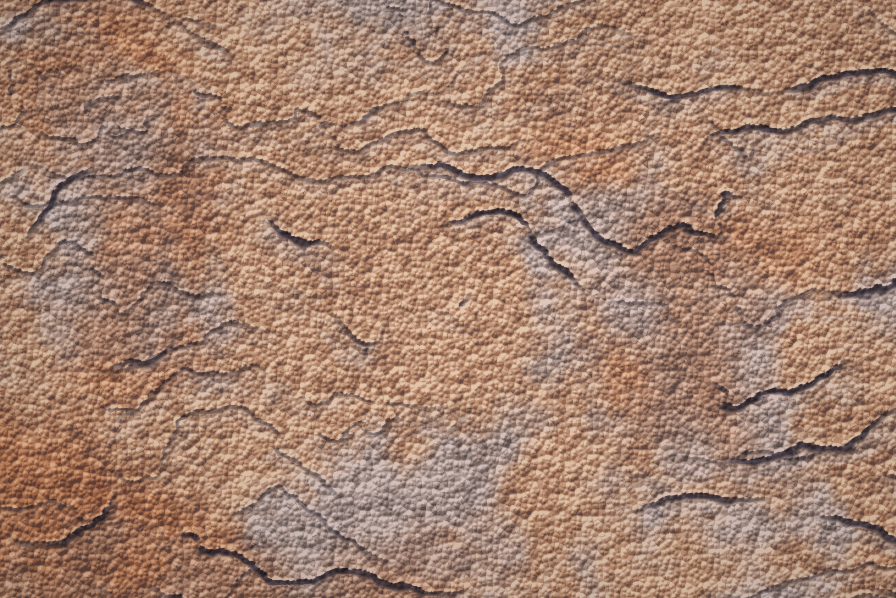
A WebGL 2 fragment shader for this texture:

```glsl
#version 300 es
precision highp float;
// Weathered sandstone: grainy ochre slabs with broken, shadowed ledges and pale dust.
uniform vec2 u_resolution;
out vec4 fragColor;

vec2 hash2(vec2 p) {
    vec2 k = vec2(dot(p, vec2(127.1, 311.7)), dot(p, vec2(269.5, 183.3)));
    return fract(sin(k) * 43758.5);
}

// Cellular noise: distance to the nearest grain centre, and that grain's random value.
vec2 grains(vec2 p) {
    vec2 cell = floor(p);
    vec2 nearest = vec2(9.0, 0.0);
    for (int y = -1; y <= 1; y++) {
        for (int x = -1; x <= 1; x++) {
            vec2 id = cell + vec2(x, y);
            vec2 rnd = hash2(id);
            float d = length(id + rnd - p);
            if (d < nearest.x) nearest = vec2(d, fract(rnd.x * 7.3 + rnd.y * 3.1));
        }
    }
    return nearest;
}

// Brightness of rounded grains lit from the upper left, and the grain's random value.
vec2 grainRelief(vec2 p) {
    vec2 here = grains(p);
    float towardLight = grains(p + vec2(-0.16, 0.32)).x;
    return vec2(towardLight - here.x, here.y - 0.5);
}

// Layered, bent sines; roughly -1 to 1.
float waves(vec2 p) {
    float sum = 0.0, amp = 1.0;
    for (int i = 0; i < 6; i++) {
        float phase = float(i) * 1.9;
        p = mat2(0.8, 0.6, -0.6, 0.8) * p;
        sum += amp * sin(p.x + 1.5 * sin(0.8 * p.y + phase))
                   * cos(p.y + 1.3 * sin(0.7 * p.x - phase));
        p = p * 1.9 + 3.7;
        amp *= 0.45;
    }
    return sum;
}

// Stacked layers: each whole number is the lower edge of a slab.
float strata(vec2 p, float count, float seed) {
    return p.y * count + 0.9 * waves(p * vec2(0.7, 0.95) * count + seed);
}

// x: shadow under the ledge, y: lit rim above it, z: dust below it.
vec3 ledge(vec2 p, float count, float width, float seed) {
    float e = 0.002;
    float f = strata(p, count, seed);
    vec2 slope = vec2(strata(p + vec2(e, 0.0), count, seed) - f,
                      strata(p + vec2(0.0, e), count, seed) - f) / e;
    float steep = max(length(slope), count * 0.4);
    float level = floor(f + 0.5);
    float d = (f - level) / steep;

    // Ledges fade in and out, and only cast shadows downward or to the right.
    float presence = smoothstep(-0.15, 0.55, waves(p * 5.5 + level * 17.0 + seed));
    presence *= smoothstep(-0.35, 0.4, dot(slope, vec2(-0.35, 0.94)) / steep);
    float w = width * (0.3 + 0.7 * presence);
    float shadow = smoothstep(-w - 0.003, -w * 0.5, d) * (1.0 - smoothstep(0.0, 0.003, d));
    float rim = smoothstep(0.0, 0.003, d) * (1.0 - smoothstep(0.004, 0.012, d));
    float dust = smoothstep(-0.07, -0.01, d) * (1.0 - smoothstep(-0.01, 0.0, d));
    return vec3(shadow, rim, dust) * presence;
}

// Sandstone colours from hollow to sunlit grain.
vec3 stoneRamp(float tone) {
    vec3 c = mix(vec3(0.37, 0.27, 0.26), vec3(0.57, 0.40, 0.31), smoothstep(-2.0, -0.7, tone));
    c = mix(c, vec3(0.72, 0.55, 0.44), smoothstep(-0.8, 0.2, tone));
    return mix(c, vec3(0.86, 0.75, 0.65), smoothstep(0.1, 1.6, tone));
}

void main() {
    vec2 p = gl_FragCoord.xy / u_resolution.y;
    vec2 uv = gl_FragCoord.xy / u_resolution;

    // Grain at three sizes, with ragged sampling for the ledges.
    vec2 fine = grainRelief(p * 108.0);
    vec2 medium = grainRelief(p * 52.0 + 11.0);
    vec2 coarse = grainRelief(p * 21.0 + 0.15 * waves(p * 60.0) + 5.0);
    vec2 ragged = p + 0.004 * vec2(medium.x, fine.x);

    vec3 big = ledge(ragged, 6.5, 0.0095, 2.3);
    vec3 small = ledge(ragged, 10.0, 0.005, 31.7) * 0.6;
    float shadow = max(big.x, small.x);
    float rim = max(big.y, small.y);
    float dust = max(big.z, small.z);

    // Broad rusty and greyish stains.
    float rust = smoothstep(0.0, 1.0, waves(p * 4.2 + 8.1) + 0.3 - 0.45 * uv.x);
    float grey = waves(p * 5.0 + 19.4) + 0.35 * waves(p * 24.0) + 0.35 * (uv.x - uv.y);
    grey = clamp(smoothstep(0.0, 1.1, grey) + 0.55 * dust, 0.0, 1.0) * (1.0 - 0.6 * rust);

    float tone = 0.1 + 3.1 * fine.x + 1.0 * fine.y + 1.9 * medium.x + 0.5 * medium.y;
    tone += 0.8 * coarse.x + 0.2 * waves(p * 11.0) + 0.7 * rim - 0.55 * rust + 0.15 * grey;
    vec3 color = stoneRamp(tone);
    color *= mix(vec3(1.0), vec3(1.04, 0.93, 0.84), rust);

    float luma = dot(color, vec3(0.3, 0.59, 0.11));
    color = mix(color, luma * vec3(1.06, 0.97, 0.97), 0.8 * grey);

    // Cool shadow in the cracks, still speckled by grain.
    vec3 crack = vec3(0.21, 0.18, 0.21) * (1.0 + 0.22 * tone);
    color = mix(color, crack, 0.92 * shadow);

    // Light falls off gently toward the corners.
    vec2 fromCentre = uv - vec2(0.55, 0.52);
    color *= 1.04 - 0.3 * dot(fromCentre, fromCentre);
    fragColor = vec4(clamp(color, 0.0, 1.0), 1.0);
}
```
